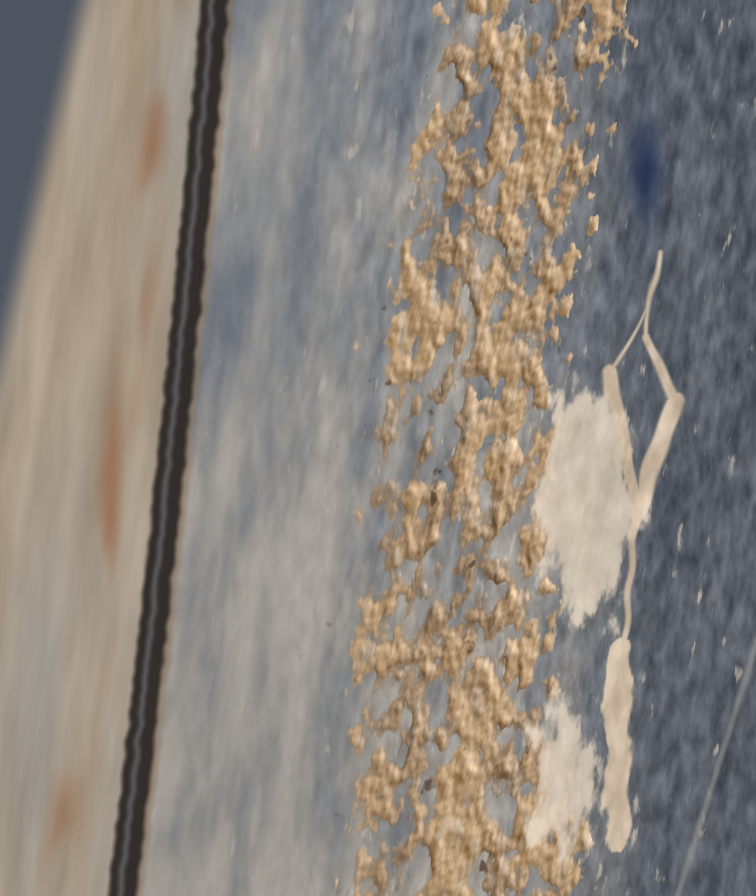
This texture is drawn by a WebGL 1 fragment shader. Its source:

```glsl
precision highp float;
uniform vec2 u_resolution;

const vec3 STONE = vec3(0.62, 0.60, 0.57);
const vec3 STEEL = vec3(0.47, 0.49, 0.52);
const vec3 SLATE = vec3(0.31, 0.335, 0.375);
const vec3 SAND = vec3(0.72, 0.59, 0.44);
const vec3 EARTH = vec3(0.53, 0.43, 0.33);
const vec3 CREAM = vec3(0.85, 0.79, 0.71);
const vec3 RUST = vec3(0.55, 0.34, 0.20);
const vec3 SHADOW = vec3(0.17, 0.15, 0.14);

vec2 gradient(vec2 cell) {
  vec2 k = vec2(dot(cell, vec2(127.1, 311.7)), dot(cell, vec2(269.5, 183.3)));
  return fract(sin(k) * 4375.85) * 2.0 - 1.0;
}

float noise(vec2 p) {
  vec2 i = floor(p), f = fract(p);
  vec2 u = f * f * f * (f * (f * 6.0 - 15.0) + 10.0);
  vec2 e = vec2(1.0, 0.0);
  float low = mix(dot(gradient(i), f), dot(gradient(i + e), f - e), u.x);
  float high = mix(dot(gradient(i + e.yx), f - e.yx),
                   dot(gradient(i + 1.0), f - 1.0), u.x);
  return 1.4 * mix(low, high, u.y);
}

float fbm(vec2 p) {
  float sum = 0.0, weight = 0.5;
  for (int i = 0; i < 4; i++) {
    sum += weight * noise(p);
    p = mat2(1.9, 0.25, -0.25, 1.9) * p + 7.3;
    weight *= 0.55;
  }
  return sum;
}

// 1 inside the interval, fading over the given softness
float band(float x, float a, float b, float soft) {
  return smoothstep(a - soft, a + soft, x) * (1.0 - smoothstep(b - soft, b + soft, x));
}

float segment(vec2 p, vec2 a, vec2 b) {
  vec2 d = b - a;
  return length(p - a - d * clamp(dot(p - a, d) / dot(d, d), 0.0, 1.0));
}

float stroke(vec2 p, vec2 a, vec2 b, float width) {
  return 1.0 - smoothstep(width - 0.0025, width + 0.0025, segment(p, a, b));
}

float blob(vec2 p, vec2 center, vec2 size) {
  return exp(-dot((p - center) / size, (p - center) / size));
}

// Blurred painted panel left of the seam
vec3 leftPanel(vec2 p, vec2 q, float seamX) {
  float streak = fbm(q * vec2(26.0, 4.0));
  vec3 color = mix(STONE, SAND, 0.3 + 0.4 * noise(q * vec2(14.0, 2.0)));
  color += 0.13 * streak;
  float stain = blob(vec2(p.x, 0.0), vec2(seamX - 0.075 + 0.03 * p.y, 0.0), vec2(0.016, 1.0));
  stain *= smoothstep(-0.25, 0.4, noise(q * vec2(22.0, 7.0) + 3.0));
  color = mix(color, RUST, 0.75 * stain);
  float corner = 0.095 - 0.24 * (1.0 - p.y);
  return mix(color, SLATE, 1.0 - smoothstep(corner - 0.018, corner + 0.018, p.x));
}

// Brushed metal: soft at the left, dark and speckled at the right
vec3 metal(vec2 p, vec2 q, float focus) {
  float broad = fbm(q * vec2(18.0, 4.0) + 11.0);
  float fine = fbm(q * vec2(75.0, 28.0) + 4.0);
  float dark = smoothstep(0.56, 0.74, p.x + 0.12 * broad);
  vec3 color = mix(STEEL, STONE, smoothstep(-0.35, 0.4, broad + 0.35 - 0.5 * p.y));
  color = mix(color, SLATE, 0.85 * dark);
  color += broad * 0.10 + fine * mix(0.05, 0.22, focus);
  float flecks = smoothstep(0.25, 0.5, fbm(q * vec2(65.0, 22.0) + 31.0));
  color = mix(color, CREAM, flecks * mix(0.2, 0.65, focus));
  float stain = blob(p, vec2(0.72, 0.81), vec2(0.018, 0.055));
  color = mix(color, vec3(0.14, 0.19, 0.32), 0.85 * stain);
  float scratch = stroke(p, vec2(0.75, -0.02), vec2(0.85, 0.30), 0.003);
  return mix(color, STONE, 0.5 * scratch);
}

// Crumbling earth crust with lit grains and dark pits
vec3 addCrust(vec3 base, vec2 p, vec2 q, float focus) {
  float leftEdge = mix(0.36, 0.47, p.y * p.y);
  float rightEdge = 0.68 + 0.05 * p.y - 0.06 * sin(3.14 * p.y);
  float zone = band(p.x, leftEdge, rightEdge, 0.065);
  vec2 g = q * vec2(44.0, 24.0);
  float grain = fbm(g);
  float lit = grain - fbm(g + vec2(0.16, 0.14));
  float clumps = noise(q * vec2(15.0, 7.0) + 5.0);
  float soft = mix(0.16, 0.06, focus);
  float cover = smoothstep(-soft, soft, grain + 0.35 * clumps + zone - 0.92);
  vec3 crust = mix(EARTH, SAND, smoothstep(-0.3, 0.3, clumps + grain));
  crust = mix(crust, STONE, 0.55 * smoothstep(0.0, 0.4, fbm(q * vec2(60.0, 20.0) + 17.0)));
  crust += lit * mix(0.3, 0.75, focus);
  float pits = zone * smoothstep(0.3, 0.48, fbm(q * vec2(38.0, 27.0) + 23.0));
  vec3 color = mix(base, crust, 0.92 * cover);
  return mix(color, SHADOW + 0.25 * RUST, 0.75 * pits);
}

// Chalky patch and curled strips of peeling paint
vec3 addPeeling(vec3 base, vec2 p, vec2 q) {
  float flake = fbm(q * vec2(42.0, 20.0) + 41.0);
  float patchZone = blob(p, vec2(0.655, 0.44), vec2(0.065, 0.15));
  patchZone = max(patchZone, 0.75 * blob(p, vec2(0.63, 0.13), vec2(0.06, 0.12)));
  vec3 color = mix(base, CREAM + 0.2 * flake, 0.85 * smoothstep(0.4, 0.6, patchZone + 0.6 * flake));
  vec2 w = p + 0.012 * vec2(noise(p * 17.0), noise(p * 17.0 + 9.0));
  vec2 fork = vec2(0.71, 0.43), bend = vec2(0.755, 0.55);
  float strip = stroke(w, vec2(0.73, 0.72), vec2(0.725, 0.62), 0.003);
  strip = max(strip, stroke(w, vec2(0.725, 0.62), bend, 0.005));
  strip = max(strip, stroke(w, bend, fork, 0.009));
  strip = max(strip, stroke(w, vec2(0.68, 0.58), fork, 0.008));
  strip = max(strip, stroke(w, vec2(0.68, 0.58), vec2(0.725, 0.65), 0.002));
  strip = max(strip, stroke(w, fork, vec2(0.695, 0.27), 0.004));
  strip = max(strip, stroke(w, vec2(0.695, 0.27), vec2(0.685, 0.06), 0.013 + 0.012 * flake));
  return mix(color, mix(CREAM, SAND, 0.25) + 0.25 * flake, 0.92 * strip);
}

void main() {
  vec2 p = gl_FragCoord.xy / u_resolution.y;
  vec2 q = vec2(p.x - 0.11 * p.y, p.y);
  float focus = smoothstep(0.25, 0.58, p.x);
  float seamX = 0.137 + 0.12 * p.y - 0.017 * p.y * p.y;

  vec3 right = addPeeling(addCrust(metal(p, q, focus), p, q, focus), p, q);
  vec3 color = mix(leftPanel(p, q, seamX), right, smoothstep(-0.006, 0.006, p.x - seamX));

  // Dark rubber seam with a pale ridge and a ragged rusty rim
  float across = p.x - seamX + 0.003 * noise(p * vec2(20.0, 55.0));
  color = mix(color, EARTH, 0.5 * band(across, 0.012, 0.022, 0.004));
  color = mix(color, SHADOW, 0.93 * band(across, -0.016, 0.015, 0.004));
  color = mix(color, STEEL, 0.55 * band(across, -0.006, 0.0, 0.004));
  gl_FragColor = vec4(clamp(color, 0.0, 1.0), 1.0);
}
```
